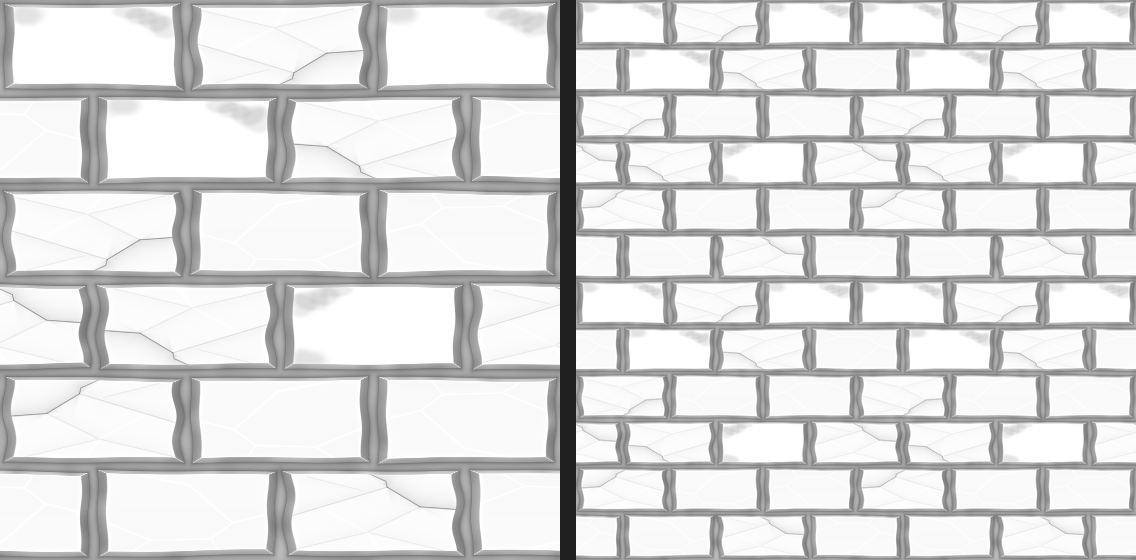
Left: one tile. Right: repeated 2 by 2.
A Shadertoy shader for this texture map:

```glsl
// Seamless wall of bevelled white bricks, some cracked or stained, in grey mortar.

// One tile is 768 units wide: 3 bricks of 256 across, 6 courses of 128 down.
// Per brick: kind (0 plain, 1 cracked, 2 stained) + 3 if mirrored in x + 6 if in y.
const int LAYOUT[18] = int[18](2, 1, 2, 9, 2, 4, 1, 0, 6,
                               7, 4, 5, 10, 0, 6, 9, 3, 7);

float hash(vec2 p) {
    return fract(sin(dot(p, vec2(127.1, 311.7))) * 4375.85);
}

// Value noise that wraps after the given number of cells
float noise(vec2 p, float period) {
    vec2 i = floor(p), f = fract(p);
    f = f * f * (3.0 - 2.0 * f);
    vec2 a = mod(i, period), b = mod(i + 1.0, period);
    return mix(mix(hash(a), hash(vec2(b.x, a.y)), f.x),
               mix(hash(vec2(a.x, b.y)), hash(b), f.x), f.y);
}

// Distance to a segment, and signed distance to its line
vec2 segment(vec2 p, vec2 a, vec2 b) {
    vec2 e = b - a, q = p - a;
    float t = clamp(dot(q, e) / dot(e, e), 0.0, 1.0);
    return vec2(length(q - e * t), (e.x * q.y - e.y * q.x) / length(e));
}

// Thin line with a soft shadow on one side
float groove(vec2 p, vec2 a, vec2 b) {
    vec2 s = segment(p, a, b);
    return max(exp(-s.x * s.x), 0.28 * exp(-s.x / 11.0) * smoothstep(-1.0, 1.0, s.y));
}

// Depth inside the left, right, top and bottom edges of a brick
vec4 edgeDepths(vec2 q, float seed, float wear) {
    vec2 along = clamp(q / vec2(121, 58), -1.0, 1.0);
    vec4 wave = sin(along.yyxx * vec4(4.6, 5.3, 3.1, 3.7) + seed * vec4(3, 7, 11, 17));
    vec4 tilt = fract(seed * vec4(5.3, 9.1, 13.7, 3.9)) - 0.5;
    return vec4(121.0 + q.x, 121.0 - q.x, 58.0 - q.y, 58.0 + q.y)
         + wave * vec4(wear, wear, 0.8, 0.8) + tilt * along.yyxx * 4.0;
}

float plainFace(vec2 q) {
    vec2 path[5] = vec2[5](vec2(-119, 1), vec2(-63, -13), vec2(-33, -35),
                           vec2(49, -37), vec2(119, -9));
    float d = 1e3;
    for (int i = 0; i < 4; i++) d = min(d, segment(q, path[i], path[i + 1]).x);
    d = min(d, segment(q, path[1], vec2(-3, 39)).x);
    d = min(d, segment(q, vec2(-3, 39), vec2(75, 54)).x);
    d = min(d, segment(q, path[2], vec2(-49, -56)).x);
    d = min(d, segment(q, path[3], vec2(78, -54)).x);
    return 0.978 + 0.00008 * q.y + 0.025 * exp(-d * d * 0.7);
}

float crackedFace(vec2 q) {
    vec2 path[5] = vec2[5](vec2(119, -5), vec2(64, -9), vec2(19, -36),
                           vec2(17, -44), vec2(-12, -57));
    float deep = 0.0;
    for (int i = 0; i < 4; i++) deep = max(deep, groove(q, path[i], path[i + 1]));
    // Shallow facets
    vec2 left = vec2(-74, -8), peak = vec2(-8, 26);
    float faint = max(groove(q, left, vec2(-121, 6)), groove(q, path[2], left));
    faint = max(faint, 0.7 * groove(q, path[1], peak));
    faint = max(faint, 0.7 * groove(q, peak, vec2(-110, 50)));
    faint = max(faint, 0.6 * groove(q, vec2(100, 52), peak));
    faint = max(faint, 0.6 * groove(q, vec2(-90, -50), vec2(-14, -31)));
    float glint = exp(-segment(q, left, peak).x) + exp(-segment(q, peak, vec2(14, 57)).x);
    return 0.99 - 0.36 * deep * smoothstep(-40.0, 60.0, q.x + 30.0) - 0.11 * faint + 0.02 * glint;
}

float stainedFace(vec2 q, float mirrorX, float cloud) {
    q += 7.0 * (cloud - 0.5);
    float stain = 0.0;
    for (float i = 0.0; i < 4.0; i++) {
        vec2 lobe = (q - vec2(50.0 + 17.0 * i, 49.0 - 7.0 * i)) / vec2(27.0, 13.0 + 2.0 * i);
        stain += 0.075 * smoothstep(1.05, 0.6, length(lobe));
    }
    vec2 spot = (q - mirrorX * vec2(-90, 46)) / vec2(30, 18);
    return 1.0 - stain - 0.11 * smoothstep(1.1, 0.4, length(spot));
}

float brickTone(vec2 q, vec4 depth, int code, float cloud) {
    vec2 mirror = vec2(code / 3 % 2 == 1 ? -1 : 1, code / 6 == 1 ? -1 : 1);
    int kind = code % 3;
    vec2 m = q * mirror;
    float face = kind == 0 ? plainFace(m) : kind == 1 ? crackedFace(m)
               : stainedFace(m, mirror.x, cloud);

    // Mitred bevel, each side lit differently
    vec4 rise = depth / vec4(12, 10.5, 4.5, 7);
    float side = min(rise.x, rise.y), cap = min(rise.z, rise.w), height = min(side, cap);
    float sideTone = rise.x < rise.y ? 0.61 : 0.56;
    float capTone = rise.z < rise.w ? 0.76 : 0.66;
    float bevel = mix(capTone, sideTone, smoothstep(-0.06, 0.06, cap - side));
    bevel += 0.24 * exp(-abs(cap - side) * 9.0) + 0.1 * (height - 0.5) + 0.12 * (cloud - 0.5);
    face += 0.04 * exp(-max(height - 1.0, 0.0) * 5.0);
    return min(mix(bevel, face, smoothstep(0.86, 1.06, height)), 1.0);
}

void mainImage(out vec4 fragColor, in vec2 fragCoord) {
    vec2 uv = fragCoord / iResolution.xy, p = uv * 768.0;
    float pixel = 768.0 / iResolution.y;
    float cloud = noise(uv * 32.0, 32.0);
    float mortar = 0.72 + 0.07 * cloud, brick = 0.0, cover = 0.0;

    // Nearby bricks: each darkens the mortar, the one overhead covers it
    for (int j = -1; j <= 1; j++)
    for (int i = -1; i <= 1; i++) {
        float row = floor(p.y / 128.0) + float(j), shift = 128.0 * mod(row, 2.0);
        float col = floor((p.x - shift) / 256.0 + 0.5) + float(i);
        vec2 q = p - vec2(col * 256.0 + shift, row * 128.0 + 64.0);
        vec2 id = vec2(mod(col, 3.0), mod(5.0 - row, 6.0));
        int code = LAYOUT[int(id.y) * 3 + int(id.x)];
        vec4 depth = edgeDepths(q, hash(id + 2.0), code % 3 == 1 ? 3.2 : 1.2);
        vec2 inside = min(depth.xz, depth.yw);
        mortar *= 1.0 - 0.4 * exp(-length(min(inside, 0.0)) / 4.0);
        float mask = smoothstep(-0.6, 0.6, min(inside.x, inside.y) / pixel);
        if (mask > cover) {
            cover = mask;
            brick = brickTone(q, depth, code, cloud);
        }
    }
    fragColor = vec4(vec3(mix(mortar, brick, cover)), 1.0);
}
```
